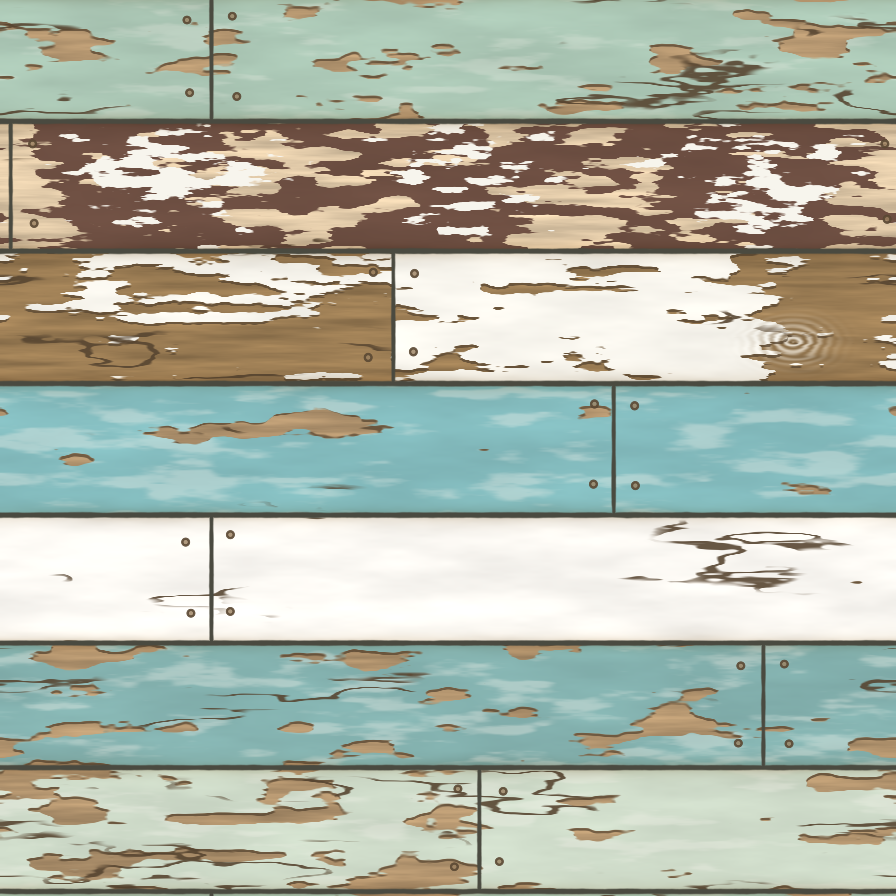
Give the GLSL for this texture, as a WebGL 1 fragment shader.

```glsl
precision highp float;
// Seven rows of weathered, painted boards with dark seams, butt joints and nails.
// Stretched noise decides where paint has flaked off; each row sets its own
// colours, joint and wear. Noise wraps sideways, so the panel tiles.
uniform vec2 u_resolution;

const float ROWS = 7.0;
const float TAU = 6.2831853;
const vec3 SEAM = vec3(0.29, 0.29, 0.25);
const vec3 CRACK = vec3(0.34, 0.27, 0.19);
const vec3 CHALK = vec3(0.97, 0.96, 0.93);
const vec3 TAN = vec3(0.71, 0.59, 0.44);

struct Board {
  vec3 paint;
  vec3 wood;
  float joint;   // x of the butt joint
  float hold;    // noise level above which paint is lost
  float cracks;  // amount of cracking
  float scuff;   // strength of chalky scuffs
  vec2 grain;    // wear cells across and down
};

float hash(vec2 p) {
  vec3 q = fract(p.xyx * vec3(0.1031, 0.1030, 0.0973));
  q += dot(q, q.yzx + 33.33);
  return fract((q.x + q.y) * q.z);
}

// Value noise whose lattice repeats every "period" cells in x
float noise(vec2 p, float period) {
  vec2 i = floor(p), f = fract(p);
  f = f * f * (3.0 - 2.0 * f);
  float x0 = mod(i.x, period), x1 = mod(i.x + 1.0, period);
  return mix(mix(hash(vec2(x0, i.y)), hash(vec2(x1, i.y)), f.x),
             mix(hash(vec2(x0, i.y + 1.0)), hash(vec2(x1, i.y + 1.0)), f.x), f.y);
}

float fbm(vec2 p, vec2 freq, float seed) {
  float sum = 0.0, amp = 0.533;
  for (int i = 0; i < 4; i++) {
    sum += amp * noise(p * freq + vec2(0.0, seed), freq.x);
    freq *= 2.0;
    seed += 61.0;
    amp *= 0.5;
  }
  return sum;
}

float wrapped(float d) { return fract(d + 0.5) - 0.5; }

// Soft elliptical spot
float blot(vec2 p, vec2 centre, vec2 size) {
  vec2 d = vec2(wrapped(p.x - centre.x), p.y - centre.y) / size;
  return exp(-dot(d, d));
}

Board boardFor(float row) {
  vec2 broad = vec2(12.0, 48.0), fine = vec2(18.0, 95.0);
  if (row < 0.5) return Board(vec3(0.67, 0.78, 0.71), TAN, 0.236, 0.68, 0.4, 0.25, broad);
  if (row < 1.5) return Board(vec3(0.43, 0.31, 0.26), vec3(0.88, 0.79, 0.66), 0.012, 0.57, 0.1, 0.0, fine);
  if (row < 2.5) return Board(CHALK, vec3(0.61, 0.49, 0.33), 0.439, 0.52, 0.3, 0.0, fine);
  if (row < 3.5) return Board(vec3(0.52, 0.74, 0.75), TAN, 0.685, 0.80, 0.1, 0.35, broad);
  if (row < 4.5) return Board(vec3(0.99, 0.98, 0.96), TAN, 0.236, 0.82, 0.75, 0.0, broad);
  if (row < 5.5) return Board(vec3(0.52, 0.70, 0.69), TAN, 0.852, 0.65, 0.5, 0.35, broad);
  return Board(vec3(0.81, 0.86, 0.79), TAN, 0.535, 0.61, 0.8, 0.3, broad);
}

// Extra wear (or protection, if negative) at chosen places of a row
float localWear(vec2 p, float row, float v) {
  if (row < 0.5) return 0.24 * blot(p, vec2(0.88, 0.035), vec2(0.08, 0.045));
  if (row < 1.5) return 0.09 * cos(TAU * 3.0 * p.x) + 0.25 * blot(p, vec2(0.015, 0.21), vec2(0.03, 0.2));
  if (row < 2.5) {
    float left = 0.03 + 0.25 * smoothstep(0.45, 0.7, v) + 0.15 * blot(p, vec2(0.02, 0.34), vec2(0.08, 0.1));
    float right = -0.13 + 0.3 * smoothstep(0.78, 0.93, p.x);
    return p.x < 0.439 ? left : right;
  }
  if (row < 3.5) {
    vec2 tilted = p + vec2(0.0, 0.06 * (p.x - 0.3));
    return 0.42 * blot(tilted, vec2(0.31, 0.476), vec2(0.23, 0.017))
         + 0.24 * blot(p, vec2(0.75, 0.51), vec2(0.04, 0.02));
  }
  if (row < 4.5) return -0.3 * blot(p, vec2(0.52, 0.64), vec2(0.25, 0.06));
  return 0.0;
}

float bareness(vec2 p, Board b, float extra) {
  return smoothstep(-0.015, 0.02, fbm(p, b.grain, 7.0) + extra - b.hold);
}

void main() {
  vec2 uv = gl_FragCoord.xy / u_resolution;
  float px = 1.0 / u_resolution.y;

  // Rows count downward, with slightly unequal heights
  float depth = (1.0 - uv.y) * ROWS;
  depth = mod(depth + 0.012 + 0.04 * cos(TAU * (depth - 1.0) / ROWS), ROWS);
  float row = floor(depth), v = fract(depth);
  vec2 p = vec2(uv.x, depth / ROWS);
  Board b = boardFor(row);
  float extra = localWear(p, row, v);

  // Paint with tonal drift and chalky scuffs
  float streak = fbm(p, vec2(14.0, 75.0), 300.0);
  vec3 paint = b.paint * (0.93 + 0.14 * fbm(p, vec2(9.0, 40.0), 500.0));
  paint = mix(paint, CHALK, b.scuff * smoothstep(0.5, 0.72, streak));

  // Bare wood with fine grain and a knot in the third row
  float grain = fbm(p, vec2(10.0, 130.0), 800.0);
  vec3 wood = b.wood * (0.78 + 0.42 * grain);
  float bare = bareness(p, b, extra);
  vec3 color = mix(paint, wood, bare);
  vec2 knot = (p - vec2(0.885, 0.384)) / vec2(1.7, 1.0);
  float rings = 0.5 + 0.5 * sin(length(knot) * 950.0 + 7.0 * grain);
  float knotArea = blot(p, vec2(0.885, 0.384), vec2(0.034, 0.02));
  color = mix(color, mix(b.wood * 0.85, CHALK, rings), 0.8 * knotArea);

  // Shadow under the lifted lip of each flake
  float lip = bare * (1.0 - bareness(p - vec2(0.0, 0.0028), b, extra));
  color = mix(color, CRACK, 0.75 * lip * step(0.1, b.cracks + 0.01 - 0.1 * step(abs(row - 1.0), 0.5)));

  // White residue drifting over the second row
  float drift = 0.12 * cos(TAU * (3.0 * p.x - 0.57)) - 0.35 * abs(v - 0.4);
  float residue = smoothstep(0.57, 0.62, fbm(p, vec2(26.0, 110.0), 950.0) + drift);
  color = mix(color, CHALK, residue * step(abs(row - 1.0), 0.5));

  // Cracks follow contours of long noise, gated into clusters
  float contour = abs(fbm(p, vec2(7.0, 42.0), 1200.0) - 0.5);
  float cluster = smoothstep(0.0, 0.08, fbm(p, vec2(5.0, 25.0), 1500.0) + 0.5 * extra - 0.76 + 0.28 * b.cracks);
  color = mix(color, CRACK, 0.9 * cluster * smoothstep(0.034, 0.012, contour));

  // Grime toward the long edges
  float edge = min(v, 1.0 - v) / ROWS;
  color *= mix(vec3(1.0), vec3(0.80, 0.74, 0.65), exp(-edge * 170.0) * (0.4 + 0.8 * streak));

  // Two nails on each side of the joint
  float dx = wrapped(p.x - b.joint);
  for (int i = 0; i < 2; i++) {
    float k = float(i);
    float jitter = hash(vec2(row * 3.0 + k, sign(dx) + 5.0)) - 0.5;
    vec2 offset = vec2(abs(dx) - 0.025 - 0.008 * jitter, (v - 0.18 - 0.6 * k - 0.06 * jitter) / ROWS);
    float r = length(offset);
    color = mix(color, TAN * 0.85, 0.8 * smoothstep(0.004 + px, 0.004 - px, r));
    color = mix(color, CRACK, 0.85 * smoothstep(0.0008 + px, 0.0008, abs(r - 0.0037)));
  }

  // Seams and joints with slightly ragged edges
  float ragged = 0.0012 * (fbm(p, vec2(60.0, 60.0), 1800.0) - 0.5);
  float gap = min(edge - 0.0029, abs(dx) - 0.0022) + ragged;
  color = mix(color, SEAM, smoothstep(px, -px, gap));

  gl_FragColor = vec4(color, 1.0);
}
```
